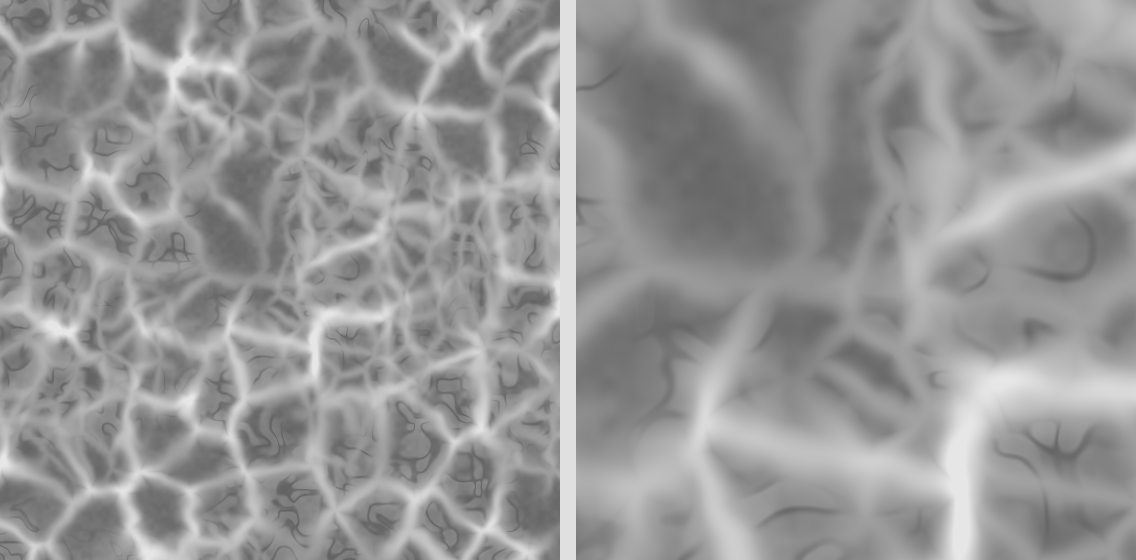
Left, the full canvas; right, a detail of the centre.
This texture is drawn by a WebGL 1 fragment shader. Its source:

```glsl
precision highp float;

uniform vec2 u_resolution;

const vec2 CELLS = vec2(9.0, 7.6);        // main cells across the canvas
const vec2 SMALL_CELLS = vec2(18.0, 14.0);
const float JITTER = 0.92;
const float WALL_WIDTH = 0.15;            // in cell units
const float SMALL_WALL_WIDTH = 0.17;
const float NODE_WIDTH = 0.24;
const float FLOOR_GREY = 0.412;
const float WALL_GAIN = 0.285;
const float NODE_GAIN = 0.17;
const float HAZE_GAIN = 0.045;
const float PEBBLE_GAIN = 0.11;
const float SPECKLE_GAIN = 0.035;
const float WARP = 0.022;
const float FRAY = 0.006;

float hash(vec2 p) {
  vec3 q = fract(vec3(p.xyx) * 0.1031);
  q += dot(q, q.yzx + 33.33);
  return fract((q.x + q.y) * q.z);
}

vec2 hash2(vec2 p) {
  return vec2(hash(p), hash(p + 71.7));
}

float noise(vec2 p) {
  vec2 i = floor(p);
  vec2 f = fract(p);
  f = f * f * f * (f * (f * 6.0 - 15.0) + 10.0);
  return mix(mix(hash(i), hash(i + vec2(1.0, 0.0)), f.x),
             mix(hash(i + vec2(0.0, 1.0)), hash(i + 1.0), f.x), f.y);
}

vec2 noise2(vec2 p) {
  return vec2(noise(p), noise(p + 37.3)) - 0.5;
}

float bell(float x, float width) {
  return exp(-x * x / (width * width));
}

// x: distance to the nearest cell wall, y: closeness measure to a junction
vec2 cellular(vec2 p) {
  vec2 i = floor(p);
  vec2 f = fract(p);
  vec2 nearest = vec2(0.0);
  vec3 ranked = vec3(8.0);
  for (int y = -2; y <= 2; y++) {
    for (int x = -2; x <= 2; x++) {
      vec2 g = vec2(float(x), float(y));
      vec2 r = g + 0.5 + JITTER * (hash2(i + g) - 0.5) - f;
      float d = length(r);
      if (d < ranked.x) {
        ranked = vec3(d, ranked.xy);
        nearest = r;
      } else if (d < ranked.y) {
        ranked = vec3(ranked.x, d, ranked.y);
      } else {
        ranked.z = min(ranked.z, d);
      }
    }
  }
  float wall = 8.0;
  for (int y = -2; y <= 2; y++) {
    for (int x = -2; x <= 2; x++) {
      vec2 g = vec2(float(x), float(y));
      vec2 r = g + 0.5 + JITTER * (hash2(i + g) - 0.5) - f;
      vec2 across = r - nearest;
      if (dot(across, across) > 0.0001) {
        wall = min(wall, dot(0.5 * (r + nearest), normalize(across)));
      }
    }
  }
  return vec2(wall, ranked.z - 0.5 * (ranked.x + ranked.y));
}

void main() {
  vec2 uv = gl_FragCoord.xy / min(u_resolution.x, u_resolution.y);

  // Bend the network, then fray its outlines slightly
  vec2 p = uv + WARP * 2.0 * noise2(uv * 9.0) + FRAY * 2.0 * noise2(uv * 38.0);

  // Soft walls of uneven strength, with a finer mesh in patches
  vec2 net = cellular(p * CELLS + 3.0);
  vec2 mesh = cellular(p * SMALL_CELLS + 19.0);
  float strength = mix(0.7, 1.2, smoothstep(0.2, 0.8, noise(uv * 11.0 + 5.0)));
  strength *= mix(0.4, 1.0, smoothstep(0.12, 0.42, noise(uv * 6.0 + 51.0)));
  float wall = strength * bell(net.x, WALL_WIDTH);
  float meshPatch = smoothstep(0.42, 0.72, noise(uv * 5.0 + 13.0));
  float smallWall = 0.62 * meshPatch * bell(mesh.x, SMALL_WALL_WIDTH);
  float walls = wall + smallWall * (1.0 - 0.75 * min(wall, 1.0));

  // Bright swellings at some junctions
  float swelling = smoothstep(0.3, 0.8, noise(uv * 8.0 + 83.0));
  float node = bell(net.y, NODE_WIDTH) * wall * swelling;

  // Faint pebbles and speckle on the dark floors
  float floorMask = 1.0 - smoothstep(0.1, 0.75, walls);
  float pebblePatch = smoothstep(0.4, 0.7, noise(uv * 7.0 + 29.0));
  float rim = abs(noise(uv * 44.0 + 2.0 * noise2(uv * 25.0)) - 0.5) * 2.0;
  float pebbles = (smoothstep(0.02, 0.5, rim) - 0.3) * pebblePatch;
  float speckle = noise(uv * 85.0) + 0.5 * noise(uv * 130.0) - 0.75;

  float grey = FLOOR_GREY + WALL_GAIN * walls + NODE_GAIN * node;
  grey += HAZE_GAIN * noise(uv * 12.0 + 7.0);
  grey += floorMask * (PEBBLE_GAIN * pebbles + SPECKLE_GAIN * speckle);
  gl_FragColor = vec4(vec3(clamp(grey, 0.39, 0.9)), 1.0);
}
```
